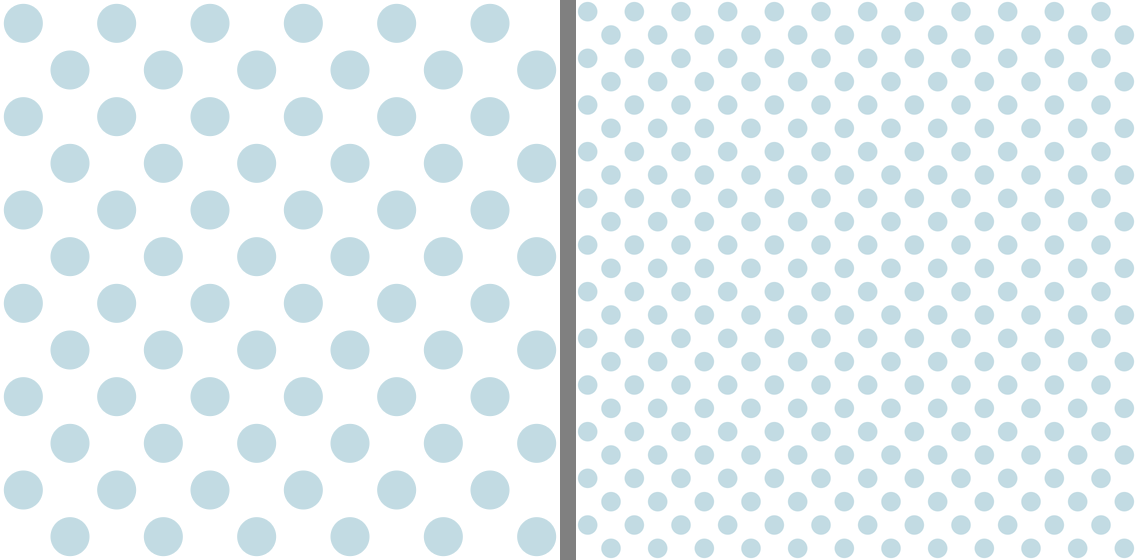
Left: one tile. Right: repeated 2 by 2.
This pattern is drawn by a WebGL 2 fragment shader. Its source:

```glsl
#version 300 es
precision highp float;
// Pale blue polka dots on white, in a staggered grid of 6 by 6 square cells.
// Each cell holds two dots, at its upper left and lower right quarter points;
// a wrapped distance to each centre keeps the pattern seamless.

uniform vec2 u_resolution;
out vec4 fragColor;

const float REPEATS = 6.0;
const float DOT_RADIUS = 0.209; // in cell widths
const vec3 PAPER_WHITE = vec3(1.0);
const vec3 PALE_BLUE = vec3(0.76, 0.86, 0.89);

// Signed distance to a disc repeated once per unit cell
float repeatedDisc(vec2 p, vec2 center, float radius) {
    vec2 offset = fract(p - center + 0.5) - 0.5;
    return length(offset) - radius;
}

// Antialiased coverage of a shape, given the width of one pixel
float coverage(float dist, float pixel) {
    return clamp(0.5 - dist / pixel, 0.0, 1.0);
}

void main() {
    vec2 cellPos = gl_FragCoord.xy / u_resolution * REPEATS;
    float pixel = REPEATS / min(u_resolution.x, u_resolution.y);

    // Two staggered sets of dots
    float upperLeft = repeatedDisc(cellPos, vec2(0.25, 0.75), DOT_RADIUS);
    float lowerRight = repeatedDisc(cellPos, vec2(0.75, 0.25), DOT_RADIUS);
    float dots = coverage(min(upperLeft, lowerRight), pixel);

    fragColor = vec4(mix(PAPER_WHITE, PALE_BLUE, dots), 1.0);
}
```
